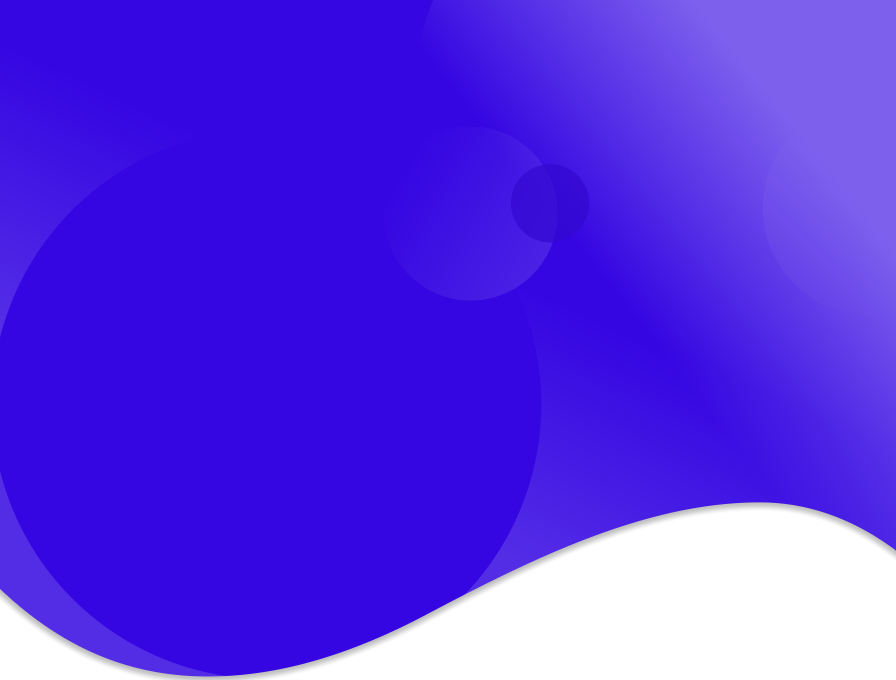
Write a WebGL 1 fragment shader that draws this background.

```glsl
precision highp float;

// A deep blue backdrop with soft violet gradients and translucent discs,
// cut off at the bottom by a white wave with a thin drop shadow.
// Discs are distance functions; the wave is a chain of cubic Hermite spans.

uniform vec2 u_resolution;

const vec3 BLUE   = vec3(0.206, 0.020, 0.885);
const vec3 VIOLET = vec3(0.490, 0.380, 0.930);
const vec3 SHADE  = vec3(0.200, 0.030, 0.815);
const vec3 PAPER  = vec3(1.0);

// Antialiased coverage of a signed distance (negative inside).
float coverage(float dist, float pixel) {
  return clamp(0.5 - dist / pixel, 0.0, 1.0);
}

float disc(vec2 p, vec2 center, float radius, float pixel) {
  return coverage(length(p - center) - radius, pixel);
}

// Linear gradient: 0 at start, 1 at end, clamped beyond both.
float ramp(vec2 p, vec2 start, vec2 end) {
  vec2 axis = end - start;
  return clamp(dot(p - start, axis) / dot(axis, axis), 0.0, 1.0);
}

// Cubic through two knots; each knot holds (x, height, slope).
float hermite(float x, vec3 a, vec3 b) {
  float span = b.x - a.x;
  float t = (x - a.x) / span;
  float s = 1.0 - t;
  float ends = mix(a.y, b.y, t * t * (3.0 - 2.0 * t));
  return ends + span * t * s * (a.z * s - b.z * t);
}

// Height of the wave: a trough on the left and a crest on the right.
float waveHeight(float x) {
  vec3 left   = vec3(0.0, 0.134, -0.95);
  vec3 trough = vec3(0.306, 0.0052, 0.0);
  vec3 middle = vec3(0.627, 0.0962, 0.53);
  vec3 crest  = vec3(1.117, 0.2612, 0.0);
  vec3 right  = vec3(1.3196, 0.189, -0.75);
  if (x < trough.x) return hermite(x, left, trough);
  if (x < middle.x) return hermite(x, trough, middle);
  if (x < crest.x) return hermite(x, middle, crest);
  return hermite(x, crest, right);
}

// Approximate signed distance to the wave, positive above it.
float waveDistance(vec2 p) {
  float stepX = 0.002;
  float slope = (waveHeight(p.x + stepX) - waveHeight(p.x - stepX)) / (2.0 * stepX);
  return (p.y - waveHeight(p.x)) / sqrt(1.0 + slope * slope);
}

void main() {
  float pixel = 1.0 / u_resolution.y;
  vec2 p = gl_FragCoord.xy * pixel;
  vec3 color = BLUE;

  // Left glow, kept outside a large disc
  float leftGlow = ramp(p, vec2(0.0, 0.948), vec2(-0.158, 0.610));
  float outside = 1.0 - disc(p, vec2(0.392, 0.4055), 0.404, pixel);
  color = mix(color, VIOLET, 0.42 * leftGlow * outside);

  // Right glow, filling a very large disc
  float rightGlow = ramp(p, vec2(0.859, 0.622), vec2(1.142, 0.849));
  color = mix(color, VIOLET, rightGlow * disc(p, vec2(1.323, 0.725), 0.739, pixel));

  // Faint disc at the right border
  float fade = 1.0 - ramp(p, vec2(1.12, 0.75), vec2(1.34, 0.53));
  color = mix(color, VIOLET, 0.28 * fade * disc(p, vec2(1.28, 0.694), 0.158, pixel));

  // Central disc, brighter toward its lower right
  float sheen = ramp(p, vec2(0.585, 0.750), vec2(0.800, 0.622));
  color = mix(color, VIOLET, 0.30 * sheen * disc(p, vec2(0.692, 0.686), 0.128, pixel));

  // Small dark disc overlapping it
  color = mix(color, SHADE, 0.72 * disc(p, vec2(0.809, 0.701), 0.0576, pixel));

  // White area below the wave with its drop shadow
  float height = waveDistance(p);
  float shadow = 0.25 * (1.0 - smoothstep(0.0, 0.014, -height));
  color = mix(color, PAPER * (1.0 - shadow), coverage(height, pixel));

  gl_FragColor = vec4(color, 1.0);
}
```
